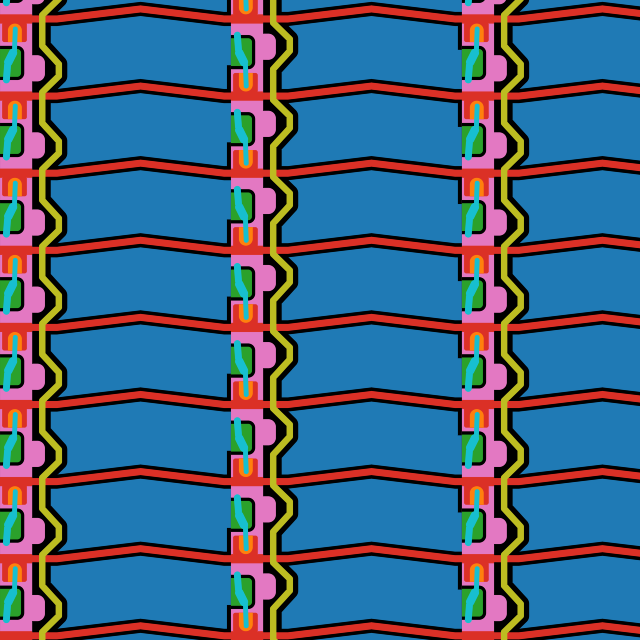
A three.js fragment shader for this pattern:

```glsl
varying vec2 vUv;

float segment(vec2 p, vec2 a, vec2 b) {
  vec2 ab = b - a;
  return length(p - a - ab * clamp(dot(p - a, ab) / dot(ab, ab), 0.0, 1.0));
}

float roundBox(vec2 p, vec2 center, vec2 halfSize, float radius) {
  vec2 d = abs(p - center) - halfSize + radius;
  return length(max(d, 0.0)) + min(max(d.x, d.y), 0.0) - radius;
}

void paint(inout vec3 color, vec3 ink, float dist, float blur) {
  color = mix(color, ink, 1.0 - smoothstep(-blur, blur, dist));
}

void main() {
  const vec3 black = vec3(0.0);
  const vec3 red = vec3(0.86, 0.19, 0.15);

  // One unit is the height of a row; a column is about three units wide
  vec2 p = vUv * 8.3 - vec2(0.173, 0.054);
  float blur = 0.6 * fwidth(p.y);
  float column = floor(p.x / 2.995 + 0.5);
  float x = p.x - column * 2.995;

  // Every other column is turned upside down
  float up = fract(p.y);
  vec2 q = vec2(x, mod(column, 2.0) < 0.5 ? 1.0 - up : up);

  // Shallow chevron rails, flat where they cross the columns
  float fromPeak = abs(mod(p.x - 1.65 + 1.4975, 2.995) - 1.4975);
  float rise = max(0.0, 0.13 - 0.12 * fromPeak);
  float rail = abs(fract(p.y - rise + 0.5) - 0.5);

  // Zigzag cord with one bulge per row
  float swing = min(clamp((q.y - 0.35) / 0.235, 0.0, 1.0),
                    clamp((0.95 - q.y) / 0.21, 0.0, 1.0));
  float cordX = 0.375 + 0.215 * swing;
  float cord = segment(q, vec2(0.375, -0.1), vec2(0.375, 0.35));
  cord = min(cord, segment(q, vec2(0.375, 0.35), vec2(0.59, 0.585)));
  cord = min(cord, segment(q, vec2(0.59, 0.585), vec2(0.59, 0.74)));
  cord = min(cord, segment(q, vec2(0.59, 0.74), vec2(0.375, 0.95)));
  cord = min(cord, segment(q, vec2(0.375, 0.95), vec2(0.375, 1.1)));

  // Field and dark outlines
  vec3 color = vec3(0.12, 0.48, 0.71);
  paint(color, black, rail - 0.092, blur);
  paint(color, black, min(cord - 0.11, max(-0.173 - x, x - cordX)), blur);
  paint(color, black, roundBox(q, vec2(-0.15, 0.2), vec2(0.075, 0.2), 0.0), blur);

  // Pink strip with a rounded knob
  float strip = max(-0.173 - x, x - 0.245);
  float knob = roundBox(q, vec2(0.24, 0.64), vec2(0.17), 0.1);
  paint(color, vec3(0.89, 0.47, 0.76), min(strip, knob), blur);

  // Green window in its dark frame, cut by the strip's left edge
  float window = roundBox(q, vec2(-0.1, 0.57), vec2(0.2, 0.18), 0.05);
  paint(color, black, max(window - 0.042, -0.173 - x), blur);
  paint(color, vec3(0.17, 0.63, 0.17), max(window, -0.173 - x), blur);

  // Red rail and pad
  float pad = roundBox(q, vec2(0.015, 0.14), vec2(0.16, 0.16), 0.03);
  float railHalf = strip < 0.0 ? 0.06 : 0.046;
  paint(color, red, min(rail - railHalf, pad), blur);

  // Orange socket, rounded towards the rail
  float socket = segment(q, vec2(0.02, 0.15), vec2(0.02, 0.4)) - 0.09;
  paint(color, vec3(1.0, 0.5, 0.05), max(socket, q.y - 0.3), blur);

  // Bent cyan rod
  float rod = segment(q, vec2(-0.09, 0.79), vec2(-0.075, 0.6)) - 0.045;
  rod = min(rod, segment(q, vec2(-0.065, 0.56), vec2(-0.005, 0.44)) - 0.055);
  rod = min(rod, segment(q, vec2(0.015, 0.42), vec2(0.025, 0.13)) - 0.032);
  paint(color, vec3(0.09, 0.75, 0.81), rod, blur);

  // Yellow cord over everything
  paint(color, vec3(0.74, 0.74, 0.13), cord - 0.042, blur);
  gl_FragColor = vec4(color, 1.0);
}
```
